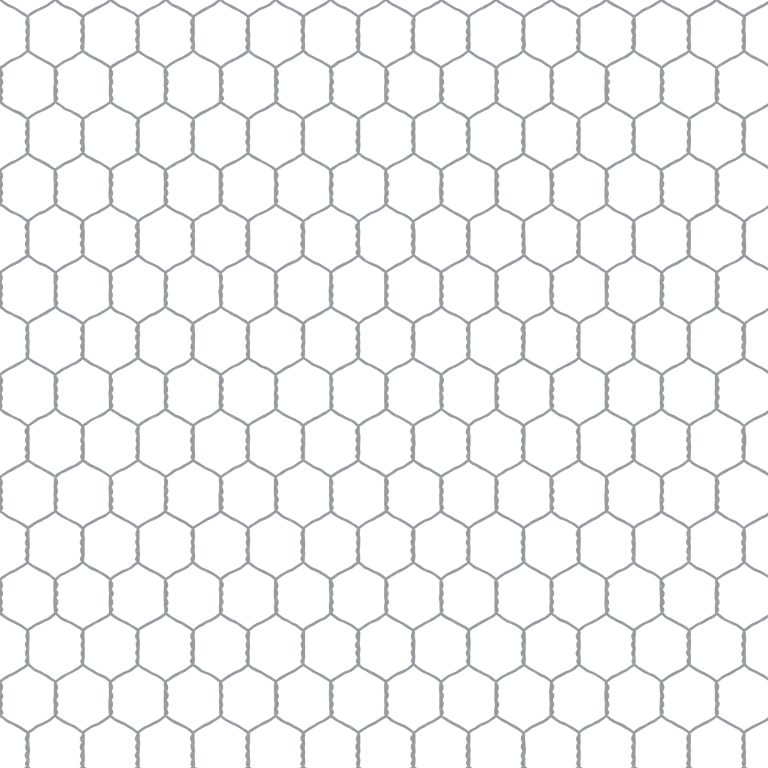
Reproduce this pattern procedurally as a Shadertoy shader.

```glsl
const vec2 PITCH = vec2(0.07175, 0.0666);   // twist spacing across, row spacing up
const vec2 FIRST_TWIST = vec2(0.0362, 0.0236);
const float HALF_TWIST = 0.0222;
const float WIRE_RADIUS = 0.00172;
const vec3 PAPER = vec3(1.0);
const vec3 STEEL = vec3(0.59, 0.60, 0.62);
const vec3 PALE_STEEL = vec3(0.66, 0.67, 0.68);
const float PI = 3.14159;

vec2 gradientAt(vec2 cell) {
    float h = fract(sin(dot(cell, vec2(127.1, 311.7))) * 43758.5);
    return vec2(cos(2.0 * PI * h), sin(2.0 * PI * h));
}

float gradientNoise(vec2 p) {
    vec2 i = floor(p), f = fract(p);
    vec2 u = f * f * f * (f * (f * 6.0 - 15.0) + 10.0);
    vec2 e = vec2(0.0, 1.0);
    float low = mix(dot(gradientAt(i), f), dot(gradientAt(i + e.yx), f - e.yx), u.x);
    float high = mix(dot(gradientAt(i + e), f - e), dot(gradientAt(i + e.yy), f - e.yy), u.x);
    return mix(low, high, u.y);
}

// Wire from a to b with a slight S-bend along its length
float bentWire(vec2 p, vec2 a, vec2 b, float bend, float radius) {
    vec2 along = b - a;
    float t = clamp(dot(p - a, along) / dot(along, along), 0.0, 1.0);
    vec2 normal = normalize(vec2(-along.y, along.x));
    return length(p - a - along * t - normal * bend * sin(2.0 * PI * t)) - radius;
}

// Two wires wound together: a nearly straight edge and a lobed edge
float twistedWire(vec2 p, float halfLength, float radius, float lobeSize) {
    float t = p.y / halfLength;
    float taper = 1.0 - smoothstep(0.8, 1.05, abs(t));
    float lobe = abs(sin(2.0 * PI * t + 0.5));
    float backEdge = -radius * (1.0 + taper * (0.45 - 0.2 * lobe));
    float lobedEdge = radius * (1.0 + taper * lobeSize * lobe);
    float sides = max(backEdge - p.x, p.x - lobedEdge) * 0.92;
    return max(sides, abs(p.y) - halfLength);
}

// Signed distance to the hexagonal netting
float netting(vec2 p) {
    float row = round((p.y - FIRST_TWIST.y) / PITCH.y);
    float odd = mod(row, 2.0);
    float startX = FIRST_TWIST.x + 0.5 * PITCH.x * odd;
    float column = round((p.x - startX) / PITCH.x);
    vec2 q = p - vec2(startX + column * PITCH.x, FIRST_TWIST.y + row * PITCH.y);

    float lobeSize = 1.15 + 0.5 * gradientNoise(vec2(column, row) * 0.7 + 0.3);
    float side = 2.0 * odd - 1.0;
    float twist = twistedWire(vec2(q.x * side, q.y), HALF_TWIST, WIRE_RADIUS, lobeSize);

    vec2 joint = vec2(0.0, HALF_TWIST);
    vec2 nextJoint = vec2(0.5 * PITCH.x, PITCH.y - HALF_TWIST);
    float slant = bentWire(abs(q), joint, nextJoint, 0.0007, WIRE_RADIUS);
    return min(twist, slant);
}

void mainImage(out vec4 fragColor, in vec2 fragCoord) {
    vec2 uv = fragCoord / iResolution.y;
    float pixel = 1.0 / iResolution.y;

    // Hand-bent irregularity
    vec2 wobble = vec2(gradientNoise(uv * 90.0), gradientNoise(uv * 90.0 + 37.0));
    float d = netting(uv + 0.001 * wobble);

    // Dull metal tone
    float sheen = smoothstep(-0.1, 0.6, gradientNoise(uv * 150.0 + 11.0));
    vec3 metal = mix(STEEL, PALE_STEEL, 0.6 * sheen);
    float coverage = 1.0 - smoothstep(-0.7 * pixel, 0.7 * pixel, d);
    fragColor = vec4(mix(PAPER, metal, coverage), 1.0);
}
```
